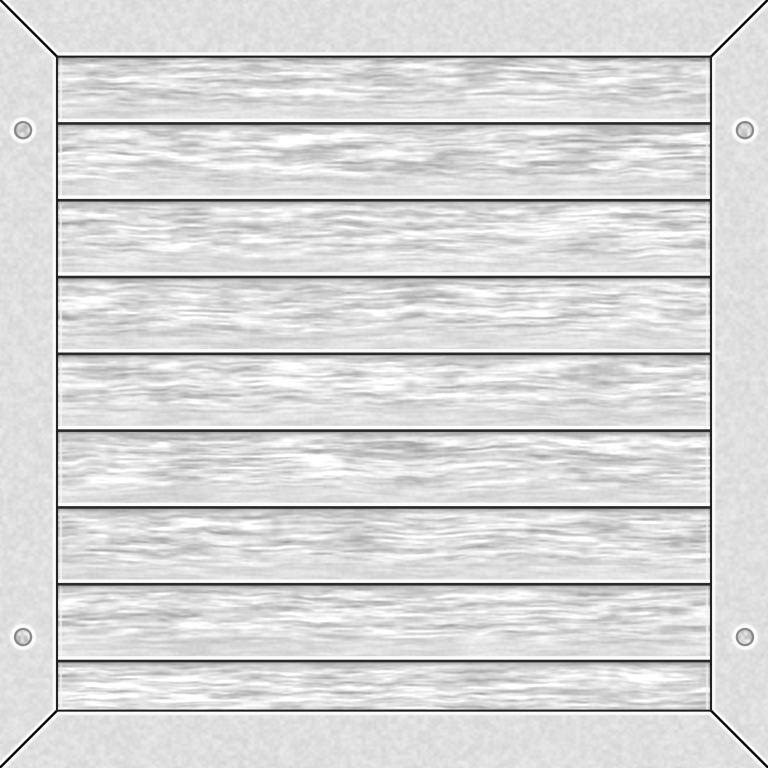
Give the GLSL for this texture map, as a Shadertoy shader.

```glsl
// White louvred wooden panel in a mitred frame with four screws.

float hash(vec2 p) {
    vec3 q = fract(vec3(p.xyx) * 0.1031);
    q += dot(q, q.yzx + 33.33);
    return fract((q.x + q.y) * q.z);
}

float noise(vec2 p) {
    vec2 cell = floor(p), f = fract(p);
    f = f * f * (3.0 - 2.0 * f);
    return mix(mix(hash(cell), hash(cell + vec2(1, 0)), f.x),
               mix(hash(cell + vec2(0, 1)), hash(cell + vec2(1, 1)), f.x), f.y);
}

// Soft-edged coverage of everything closer than the given width
float cover(float dist, float width) {
    float soft = 0.7 / iResolution.y;
    return 1.0 - smoothstep(width - soft, width + soft, dist);
}

// Long, slightly wavy horizontal fibres, centred on zero
float woodGrain(vec2 uv) {
    uv.y += 0.009 * noise(uv * vec2(9, 14)) + 0.003 * noise(uv * vec2(34, 40));
    float grain = 0.0;
    grain += 0.40 * (noise(uv * vec2(13, 150)) - 0.5);
    grain += 0.65 * (noise(uv * vec2(24, 290) + 17.0) - 0.5);
    grain += 0.35 * (noise(uv * vec2(75, 370) + 41.0) - 0.5);
    return grain;
}

float slats(vec2 uv, float side) {
    float t = fract((uv.y - 0.1393) / 0.1);
    float up = t * 0.1, down = 0.1 - up;

    // Fibres fade out towards the lower lip and the upper shadow
    float strength = mix(0.12, 0.42, smoothstep(0.1, 0.5, t));
    strength *= 1.0 - 0.5 * smoothstep(0.86, 0.97, t);
    float shade = 0.872 + strength * woodGrain(uv);
    shade += 0.03 * (noise(uv * 260.0) - 0.5);

    // Pale side bevels, overhang shadow, bright lip and dark gap
    shade = mix(shade, 0.96, 0.7 * cover(abs(side - 0.005), 0.0018));
    shade *= 1.0 - 0.5 * exp(-down / 0.0035);
    shade *= 1.0 - 0.25 * exp(-side / 0.002) * smoothstep(0.4, 0.9, t);
    shade = mix(shade, 0.99, cover(up, 0.0062));
    return mix(shade, 0.16, cover(min(up, down), 0.0017));
}

float frame(vec2 uv, vec2 q, float edge) {
    float shade = 0.875 + 0.05 * (noise(uv * 150.0) - 0.5)
                        + 0.04 * (noise(uv * 270.0 + 9.0) - 0.5);

    // Bright bevel along the opening and the mitred corners
    float mitre = abs(q.x - q.y) * 0.7071;
    float bevel = min(edge, mitre);
    shade = mix(shade, 0.99, 1.0 - smoothstep(0.0035, 0.0075, bevel));
    shade = mix(shade, 0.03, cover(mitre, 0.0016));

    // Screws: white halo, mottled head, grey rim
    float r = length(q - vec2(0.47, 0.33));
    shade = mix(shade, 0.99, 1.0 - smoothstep(0.0145, 0.0195, r));
    float head = 0.82 + 0.25 * (noise(uv * vec2(240, 200)) - 0.5);
    shade = mix(shade, head, cover(r, 0.0108));
    return mix(shade, 0.5, 0.9 * cover(abs(r - 0.0105), 0.0015));
}

void mainImage(out vec4 fragColor, in vec2 fragCoord) {
    vec2 uv = fragCoord / iResolution.xy;
    vec2 q = abs(uv - vec2(0.5, 0.5005));
    float edge = max(q.x, q.y) - 0.4258;

    float panel = slats(uv, max(0.4258 - q.x, 0.0));
    // Shadow cast by the top rail
    panel *= 1.0 - 0.45 * exp(-max(0.9263 - uv.y, 0.0) / 0.004);

    float shade = mix(frame(uv, q, edge), panel, cover(edge, 0.0));
    shade = mix(shade, 0.1, cover(abs(edge), 0.0013));
    fragColor = vec4(vec3(clamp(shade, 0.0, 1.0)), 1.0);
}
```
